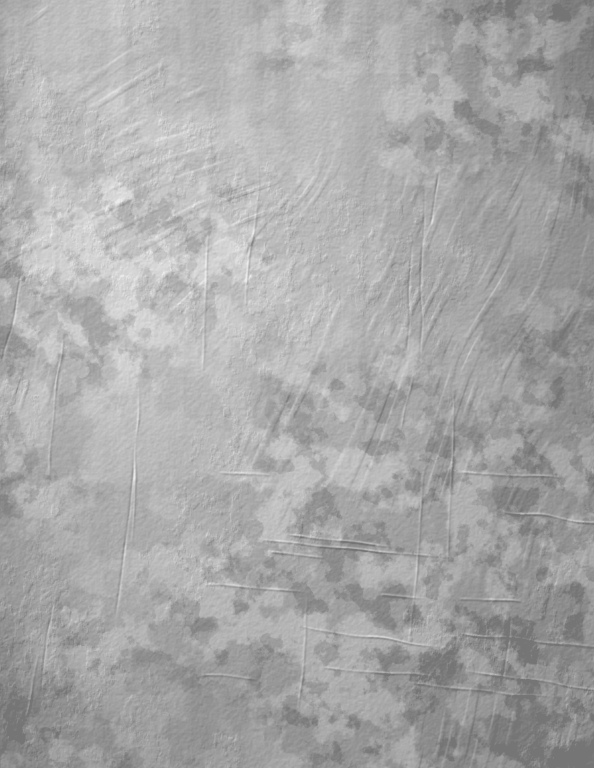
Reproduce this texture procedurally as a Shadertoy shader.

```glsl
// Worn grey plaster: a soft uneven tone, blotchy stains and a relief of
// trowel strokes, crumbs, long scratches and grain. The relief is a height
// field, lit by comparing each point with a neighbour toward the light.

const float BASE_TONE = 0.667;
const float STAIN_DEPTH = 0.085;
const float FLECK_DEPTH = 0.085;
const float STREAK_DEPTH = 0.07;
const float RELIEF_DEPTH = 0.19;
const float GRAIN_HEIGHT = 0.34;
const float SCRATCH_WIDTH = 0.0017;
const vec2 LIGHT_STEP = vec2(-0.0013, 0.0015);
const int STEEP_SCRATCHES = 16;
const int FLAT_SCRATCHES = 15;

float hash(vec2 p) {
    return fract(sin(dot(p, vec2(127.1, 311.7))) * 43758.5453);
}

float noise(vec2 p) {
    vec2 cell = floor(p), f = fract(p);
    f = f * f * (3.0 - 2.0 * f);
    float low = mix(hash(cell), hash(cell + vec2(1, 0)), f.x);
    float high = mix(hash(cell + vec2(0, 1)), hash(cell + vec2(1, 1)), f.x);
    return mix(low, high, f.y);
}

float fbm(vec2 p) {
    float sum = 0.0, amplitude = 0.5;
    for (int i = 0; i < 5; i++) {
        sum += amplitude * noise(p);
        p = mat2(1.6, 1.2, -1.2, 1.6) * p + 7.3;
        amplitude *= 0.55;
    }
    return sum / 1.055;
}

// Thin raised crests running along the given angle
float strokes(vec2 p, float angle) {
    vec2 along = vec2(cos(angle), sin(angle));
    vec2 q = vec2(dot(p, along), dot(p, vec2(-along.y, along.x)));
    return smoothstep(0.42, 0.9, noise(q * vec2(19.0, 125.0)));
}

// Tapered ridge from a start point along a direction
float scratch(vec2 p, vec2 start, vec2 dir, float len) {
    vec2 d = p - start;
    float t = clamp(dot(d, dir) / len, 0.0, 1.0);
    float away = length(d - dir * len * t) / SCRATCH_WIDTH;
    return exp(-away * away) * smoothstep(0.0, 0.1, t) * smoothstep(1.0, 0.7, t);
}

float scratches(vec2 p) {
    float sum = 0.0;
    float wear = 0.35 + 0.9 * noise(p * 42.0);
    p += 0.005 * (vec2(noise(p * 24.0), noise(p * 24.0 + 9.0)) - 0.5);
    for (int i = 0; i < STEEP_SCRATCHES; i++) {
        vec2 id = vec2(float(i), 3.0);
        vec2 start = vec2(hash(id), hash(id + 20.0)) * vec2(0.76, 0.8);
        vec2 dir = normalize(vec2(0.02 + 0.2 * hash(id + 40.0), 1.0));
        float facing = hash(id + 80.0) < 0.5 ? -0.8 : 0.7;
        sum += facing * scratch(p, start, dir, 0.08 + 0.2 * hash(id + 60.0));
    }
    for (int i = 0; i < FLAT_SCRATCHES; i++) {
        vec2 id = vec2(float(i), 11.0);
        vec2 start = vec2(0.2, 0.1) + vec2(hash(id), hash(id + 20.0)) * vec2(0.45, 0.31);
        vec2 dir = normalize(vec2(1.0, -0.04 - 0.12 * hash(id + 40.0)));
        sum += scratch(p, start, dir, 0.06 + 0.22 * hash(id + 60.0));
    }
    return sum * wear;
}

float height(vec2 p) {
    vec2 bent = p + 0.07 * (vec2(noise(p * 6.0), noise(p * 6.0 + 5.0)) - 0.5);
    float patchy = fbm(p * 5.0 + 3.0);
    float steepArea = smoothstep(0.46, 0.62, patchy + 0.12 * smoothstep(0.3, 0.7, p.x))
                    * smoothstep(0.95, 0.65, p.y);
    float slantArea = smoothstep(0.47, 0.62, fbm(p * 6.0 + 31.0))
                    * smoothstep(0.5, 0.25, p.x) * smoothstep(0.5, 0.65, p.y);
    float crumbArea = smoothstep(0.47, 0.63, fbm(p * vec2(11.0, 6.0) + 17.0));
    float h = 0.65 * steepArea * strokes(bent, 1.22);
    h += 0.6 * slantArea * strokes(bent, 0.5);
    h += 0.6 * crumbArea * smoothstep(0.45, 0.7, fbm(p * vec2(85.0, 60.0)));
    h += GRAIN_HEIGHT * (noise(p * 210.0) + 0.6 * noise(p * 390.0));
    return h + scratches(p);
}

// Broad light and shade across the wall
float wallTone(vec2 p) {
    vec2 glow = (p - vec2(0.16, 0.7)) / vec2(0.29, 0.34);
    float tone = BASE_TONE + 0.105 * exp(-dot(glow, glow));
    tone -= 0.085 * smoothstep(0.42, 0.78, p.x);
    tone -= 0.075 * smoothstep(0.3, 0.0, p.y);
    tone -= 0.04 * smoothstep(0.06, 0.0, p.x);
    tone -= 0.05 * smoothstep(0.85, 1.0, p.y) * smoothstep(0.4, 0.75, p.x);
    return tone + 0.12 * (fbm(p * 4.0 + 50.0) - 0.5);
}

void mainImage(out vec4 fragColor, in vec2 fragCoord) {
    vec2 p = fragCoord / iResolution.y;
    float tone = wallTone(p);

    // Pale stains with ragged edges, and small dark flecks
    float stain = smoothstep(0.44, 0.57, fbm(p * 23.0 + 12.0));
    float worn = smoothstep(0.36, 0.6, fbm(p * 4.5 + 70.0));
    tone += STAIN_DEPTH * (stain - 0.5) * mix(0.4, 1.0, worn);
    float fleck = smoothstep(0.5, 0.62, fbm(p * 48.0 + 90.0));
    tone -= FLECK_DEPTH * (fleck - 0.2) * worn;

    // Faint vertical runs, strongest at the top
    float streak = noise(p * vec2(95.0, 4.0)) + noise(p * vec2(38.0, 2.5)) - 1.0;
    tone += STREAK_DEPTH * streak * mix(0.2, 0.8, smoothstep(0.65, 1.0, p.y));

    // Relief lit from the upper left
    tone += RELIEF_DEPTH * (height(p) - height(p + LIGHT_STEP));
    fragColor = vec4(vec3(clamp(tone, 0.46, 0.92)), 1.0);
}
```
